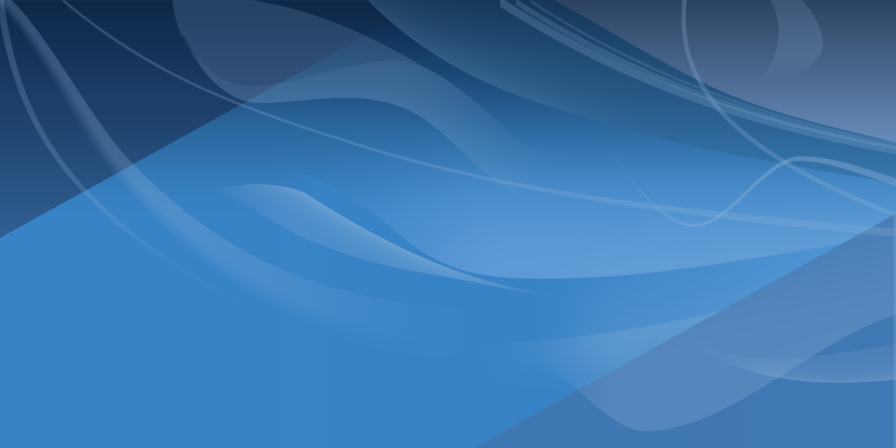
Reproduce this background procedurally as a Shadertoy shader.

```glsl
// Layered blue backdrop: soft gradients cut by two diagonals, crossed by
// translucent ribbons and fine strokes. Outlines are chains of cubic Hermite
// spans; fills and strokes use the slope-corrected distance to them.

// Cubic from (x0,y0) to (x1,y1) with end slopes s0, s1
float bend(float x, float x0, float y0, float x1, float y1, float s0, float s1) {
    float w = x1 - x0, t = clamp((x - x0) / w, 0., 1.), s = 1. - t;
    return y0*s*s*(1. + 2.*t) + y1*t*t*(3. - 2.*t) + w*t*s*(s0*s - s1*t);
}

// Approximate true distance from an offset
float trueDist(float d) {
    return d / max(length(vec2(dFdx(d), dFdy(d))) * iResolution.y, .2);
}

// Coverage of the positive side
float fill(float d) {
    float aa = .8 / iResolution.y;
    return smoothstep(-aa, aa, trueDist(d));
}

float stroke(float d, float halfWidth) {
    float aa = .8 / iResolution.y;
    return 1. - smoothstep(halfWidth - aa, halfWidth + aa, abs(trueDist(d)));
}

float fall(float a, float b, float x) { return 1. - smoothstep(a, b, x); }

// Lays translucent haze over a colour
void veil(inout vec3 col, float alpha) { col = mix(col, vec3(.56, .70, .85), alpha); }

void mainImage(out vec4 fragColor, in vec2 fragCoord) {
    // Height units, y measured downward from the top edge
    float x = fragCoord.x / iResolution.y, y = 1. - fragCoord.y / iResolution.y;
    vec3 blue = vec3(.22, .515, .775);

    // Main gradient with a bright central pool
    vec3 col = mix(vec3(.05, .17, .31), vec3(.16, .39, .60), smoothstep(0., .32, y));
    col = mix(col, blue, smoothstep(.22, .5, y));
    col = mix(col, vec3(.37, .61, .84), .95 * smoothstep(.6, 1.15, x) * smoothstep(.25, .62, y));

    // Swell under the pool, with a faint fold
    float swell = x < .898 ? bend(x, .62, .37, .898, .529, .2, .85)
        : x < 1.224 ? bend(x, .898, .529, 1.224, .622, .85, 0.)
        : bend(x, 1.224, .622, 2., .526, 0., -.14);
    col = mix(col, blue + .05 * smoothstep(1.2, 2., x), fill(y - swell) * smoothstep(.6, .75, x));
    float fold = y - bend(x, 1.05, .765, 1.85, .62, 0., -.35);
    veil(col, .24 * fill(fold) * fall(0., .12, fold) * smoothstep(1.05, 1.4, x) * fall(1.6, 1.9, x));

    // Dark upper left corner
    vec3 corner = mix(vec3(.05, .15, .28), vec3(.19, .37, .58), y / .53);
    col = mix(col, corner, fill(.531 - .553*x - y));

    // Upper right bands
    float low = x < 1.35 ? bend(x, .82, 0., 1.35, .275, 1., .3)
        : bend(x, 1.35, .275, 2., .41, .3, .18);
    float high = x < 1.56 ? bend(x, 1.237, 0., 1.56, .18, .55, .5)
        : bend(x, 1.56, .18, 2., .318, .5, .25);
    vec3 teal = mix(vec3(.08, .21, .34), vec3(.20, .44, .65), y / .36);
    teal += .07 * exp(-12. * max(low - y, 0.)) * fall(1., 1.5, x);
    col = mix(col, teal, fill(low - y));
    vec3 slate = mix(vec3(.17, .26, .38), vec3(.40, .54, .72), y / .31);
    col = mix(col, slate, fill(high - y));

    // Streaks along the bands
    for (float k = 0.; k < 3.; k++) {
        float streak = bend(x, 1.11 + .035*k, 0., 2., .335 - .008*k, .65, .18);
        veil(col, (.24 - .04*k) * stroke(y - streak, .009 - .003*k) * step(.004, streak));
    }

    // Curl near the top right
    float inner = bend(y, 0., 1.72, .2, 1.68, .5, -.9);
    float outer = y < .1 ? bend(y, 0., 1.79, .1, 1.837, .9, 0.)
        : bend(y, .1, 1.837, .22, 1.68, 0., -2.2);
    veil(col, .17 * fill(x - inner) * fill(outer - x) * fall(.1, .2, y));

    // Sail and wave ribbon at upper left
    float mast = bend(y, 0., .385, .19, .51, .1, 1.5);
    float sail = bend(x, .56, 0., 1.13, .28, .15, .8);
    float crest = x < .56 ? bend(x, .41, .08, .56, .192, 1.7, 0.)
        : x < .88 ? bend(x, .56, .192, .88, .135, 0., 0.)
        : bend(x, .88, .135, 1.18, .33, 0., .8);
    float trough = x < .58 ? bend(x, .41, .09, .58, .23, 1.8, 0.)
        : x < .92 ? bend(x, .58, .23, .92, .25, 0., .5)
        : bend(x, .92, .25, 1.18, .448, .5, .3);
    veil(col, .19 * fill(x - mast) * fill(y - sail) * fill(crest - y) * fall(.9, 1.13, x));
    veil(col, .27 * fill(y - crest) * fill(trough - y) * smoothstep(.4, .46, x) * fall(.85, 1.28, x));

    // Long ribbon sweeping down from the top left
    float sweep = y - (x < .29 ? bend(x, 0., -.01, .29, .385, .8, 1.1)
        : bend(x, .29, .385, 1.2, .77, 1.1, .1));
    float spread = .012 + .05*x;
    veil(col, .27 * fill(sweep + spread) * fall(0., spread + .012, trueDist(sweep)) * fall(.3, 1.1, x));

    // Leaf resting on the swell
    float top = x < .68 ? bend(x, .43, .425, .68, .43, -.1, .4)
        : bend(x, .68, .43, 1.28, .661, .65, .06);
    float under = bend(x, .47, .425, 1.28, .664, .35, .06)
        + .03 * smoothstep(.5, .7, x) * fall(.75, 1.1, x);
    veil(col, fill(y - top) * fill(under - y) * smoothstep(.43, .7, x) * fall(.95, 1.3, x)
        * (.2 + .4 * exp(-35. * max(y - top, 0.))));

    // Lower right triangle, hanging ribbon and small leaf
    col = mix(col, vec3(.25, .46, .69), .9 * fill(y - 1.585 + .554*x));
    float hang = x < 1.44 ? bend(x, 1.17, .80, 1.44, .962, .1, 0.)
        : bend(x, 1.44, .962, 2., .703, 0., -.3);
    veil(col, .27 * fill(hang - y) * smoothstep(1.17, 1.4, x) * smoothstep(.5, .9, y + .2*x - .24));
    float tip = bend(x, 1.53, .76, 2., .847, .65, -.1) - y;
    float cap = y - bend(x, 1.53, .755, 2., .768, .5, -.15);
    veil(col, fill(tip) * fill(cap) * smoothstep(1.53, 1.8, x) * (.12 + .3 * exp(-45. * max(tip, 0.))));

    // Fine strokes
    float thread = x < .78 ? bend(x, .14, 0., .78, .317, .85, .32)
        : bend(x, .78, .317, 2., .52, .32, .1);
    veil(col, .25 * stroke(y - thread, .003 + .006 * smoothstep(.8, 2., x)) * step(.14, x));
    float stem = bend(y, 0., 0., .73, .65, .15, 2.2);
    veil(col, .24 * stroke(x - stem, .008 - .006*y) * fall(.35, .73, y));
    veil(col, .27 * stroke(x - bend(y, 0., 1.528, .48, 2., -.1, 2.6), .005));
    float ripple = x < 1.55 ? bend(x, 1.33, .29, 1.55, .503, 1.5, 0.)
        : x < 1.785 ? bend(x, 1.55, .503, 1.785, .354, 0., 0.)
        : bend(x, 1.785, .354, 2., .406, 0., .3);
    veil(col, .4 * stroke(y - ripple, .003 + .005 * smoothstep(1.6, 2., x)) * smoothstep(1.33, 1.6, x));

    fragColor = vec4(col, 1.);
}
```
